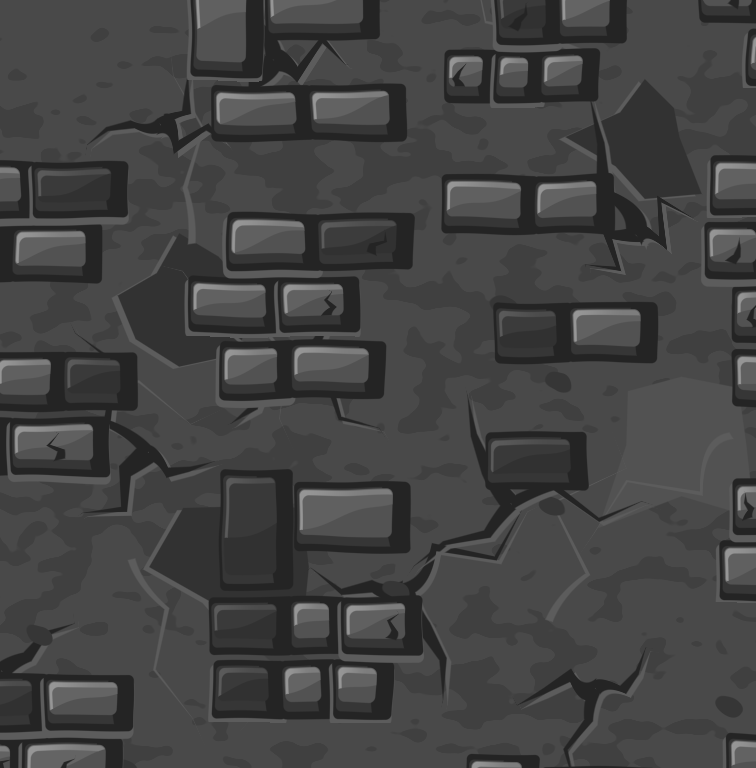
Write a Shadertoy shader that draws this texture.

```glsl
// Weathered grey plaster wall with bevelled bricks, jagged cracks and chips.

const float INK = 0.14, SHADE = 0.21, GROUND = 0.285, STAIN = 0.252;
const float EDGE = 0.36, FACE = 0.375, FACE_LOW = 0.32, GLOW = 0.49, SHINE = 0.59;
const vec2 CELL = vec2(0.328, 0.167); // holds two courses or an upright brick
const float COURSE_CHANCE = 0.54, UPRIGHT_CHANCE = 0.14;
const float TAU = 6.28318;

float hash(vec2 p) {
  vec3 h = fract(vec3(p.xyx) * 0.1031);
  h += dot(h, h.yzx + 33.33);
  return fract((h.x + h.y) * h.z);
}

float hash(float n) { return hash(vec2(n * 3.7, n + 19.0)); }

vec2 hash2(float n) { return vec2(hash(n), hash(n + 57.0)); }

vec2 heading(float a) { return vec2(cos(a), sin(a)); }

float corner(vec2 i, vec2 f, vec2 o) {
  return dot(heading(TAU * hash(i + o)), f - o);
}

// Gradient noise
float noise(vec2 p) {
  vec2 i = floor(p), f = p - i, u = f * f * (3.0 - 2.0 * f);
  return mix(mix(corner(i, f, vec2(0, 0)), corner(i, f, vec2(1, 0)), u.x),
             mix(corner(i, f, vec2(0, 1)), corner(i, f, vec2(1, 1)), u.x), u.y);
}

void paint(inout float tone, float ink, float d) {
  float px = 0.8 / iResolution.y;
  tone = mix(tone, ink, 1.0 - smoothstep(-px, px, d));
}

float roundBox(vec2 p, vec2 size, float r) {
  vec2 q = abs(p) - size + r;
  return length(max(q, 0.0)) + min(max(q.x, q.y), 0.0) - r;
}

// Kinked sliver from the origin, tapering to a point
float sliver(vec2 p, float angle, float len, float width, float bend, float seed) {
  vec2 d = heading(angle);
  vec2 q = vec2(dot(p, d), d.x * p.y - d.y * p.x);
  float u = q.x / len, k = floor(u * 3.0);
  float kink = mix(hash(seed + k), hash(seed + k + 1.0), fract(u * 3.0)) - 0.5;
  float mid = bend * kink * clamp(u * 3.0, 0.0, 1.0);
  return max(abs(q.y - mid) - width * (1.0 - u), -q.x) * 0.8;
}

vec2 spike(float k, float size, float seed) {
  return heading(k * TAU / 8.0) * size * mix(0.35, 1.0, hash(seed + mod(k, 8.0)));
}

// Straight-edged star polygon
float shard(vec2 p, float size, float seed) {
  float k = floor(atan(p.y, p.x) / TAU * 8.0);
  vec2 a = spike(k, size, seed), q = p - a;
  vec2 e = normalize(spike(k + 1.0, size, seed) - a);
  return q.x * e.y - q.y * e.x;
}

void brick(inout float tone, vec2 p, vec2 size, float seed) {
  // Pale lip, dark joint and bevels
  if (hash(seed + 1.0) < 0.5)
    paint(tone, EDGE, roundBox(p - vec2(0.002, -0.008), size + 0.01, 0.009));
  paint(tone, INK, roundBox(p - vec2(0.004, -0.001), size + 0.0075, 0.007));
  float low = roundBox(p + vec2(0.004, 0.0), size - vec2(0.004, 0.001), 0.007);
  paint(tone, SHADE, max(low, p.x - size.x + 0.014 + 0.15 * (p.y + size.y)));
  // Face with slanted shadow and curved highlight
  vec2 q = p - vec2(-0.004, 0.005), f = size - vec2(0.007, 0.008);
  float face = roundBox(q, f, 0.008);
  float wave = 0.3 * q.x + 0.004 * sin(q.x * 60.0 + seed) - 0.12 * f.y - q.y;
  float dim = hash(seed + 2.0) < 0.14 ? 0.6 : 1.0;
  paint(tone, FACE_LOW * dim, face);
  paint(tone, (FACE + 0.02 * hash(seed)) * dim, max(face, wave));
  float inner = roundBox(q - vec2(0.006, -0.009), f + 0.0015, 0.009);
  float shine = mix(SHINE, GLOW, smoothstep(-f.x, f.x * 0.6, q.x));
  paint(tone, shine * dim, max(max(face + 0.001, -inner), wave));
  // Chip in the lower edge
  if (hash(seed + 3.0) < 0.35) {
    vec2 root = q - vec2((hash(seed + 4.0) - 0.5) * f.x, -f.y);
    float lean = 0.9 + hash(seed + 5.0);
    paint(tone, INK, sliver(root, lean, f.y * 1.5, 0.007, 0.02, seed));
  }
}

void layBricks(inout float tone, vec2 p) {
  p += vec2(0.1, 0.0) + 0.005 * vec2(noise(p * 13.0), noise(p * 11.0 + 40.0));
  p.y += CELL.y * hash(floor(p.x / CELL.x) + 5.0);
  vec2 id = floor(p / CELL), q = p - id * CELL;
  float seed = 31.0 * id.x + 7.0 * id.y + 60.0;
  if (hash(seed) < UPRIGHT_CHANCE) {
    float x = 0.06 + 0.06 * hash(seed + 1.0);
    brick(tone, q - vec2(x, 0.084), vec2(0.04, 0.071), seed);
    brick(tone, q - vec2(x + 0.125, 0.1), vec2(0.068, 0.038), seed + 9.0);
    return;
  }
  for (float row = 0.0; row < 2.0; row++) {
    float s = seed + 211.0 * (row + 1.0);
    if (hash(s) > COURSE_CHANCE) continue;
    float x = 0.018 + 0.09 * hash(s + 0.5), tall = mix(0.028, 0.032, hash(s + 0.7));
    for (float k = 0.0; k < 3.0; k++) {
      float w = mix(0.05, 0.125, hash(s + 17.0 * k + 3.0));
      if (x + w > 0.312) break;
      vec2 center = vec2(x + 0.5 * w, 0.043 + 0.0825 * row);
      brick(tone, q - center, vec2(0.5 * w, tall), s + 23.0 * k);
      x += w + 0.008;
    }
  }
}

void mainImage(out vec4 fragColor, in vec2 fragCoord) {
  vec2 p = fragCoord / iResolution.y;
  // Plaster with stains in cloudy patches
  float cloud = noise(p * 4.5 + 8.0);
  float spots = noise(p * vec2(17, 30)) + 0.45 * noise(p * vec2(42, 65));
  float tone = mix(GROUND, STAIN, smoothstep(0.14, 0.18, spots + 0.65 * cloud));
  // Peeled hollows and one pale flake
  for (float i = 0.0; i < 4.0; i++) {
    vec2 q = p - vec2(0.2 + 0.55 * mod(i, 2.0), 0.2 + 0.2 * i) - 0.14 * hash2(i + 3.0);
    float size = mix(0.1, 0.16, hash(i + 40.0));
    if (i != 1.0) paint(tone, EDGE, shard(q + vec2(0.008, 0.003), size, i * 9.0));
    paint(tone, i == 1.0 ? FACE_LOW : 0.195, shard(q, size, i * 9.0));
  }
  // Pale ridges, branching cracks and pits
  for (float i = 0.0; i < 9.0; i++) {
    vec2 base = p - vec2(mod(i, 3.0), floor(i / 3.0)) * 0.33;
    vec2 ridge = base - 0.3 * hash2(i + 70.0), node = base - 0.3 * hash2(i + 100.0);
    paint(tone, EDGE, sliver(ridge, TAU * hash(i + 90.0), 0.22, 0.005, 0.09, i * 6.0));
    float rim = 1.0, gap = 1.0;
    for (float k = 0.0; k < 3.0; k++) {
      float s = i * 13.0 + k * 5.0;
      float a = TAU * (hash(i + 120.0) + k / 3.0 + 0.15 * hash(s));
      float len = mix(0.07, 0.19, hash(s + 1.0)), w = mix(0.008, 0.016, hash(s + 2.0));
      rim = min(rim, sliver(node + vec2(-0.006, 0.005), a, len, w, 0.06, s));
      gap = min(gap, sliver(node, a, len, w, 0.06, s));
    }
    paint(tone, EDGE, rim);
    paint(tone, INK, gap);
    vec2 q = mat2(0.9, 0.4, -0.4, 0.9) * (p - hash2(i + 200.0));
    float pit = length(q * vec2(0.75, 1.1)) - 0.013 - 0.006 * noise(q * 45.0 + i);
    paint(tone, SHADE, pit);
  }
  layBricks(tone, p);
  fragColor = vec4(vec3(tone), 1.0);
}
```
